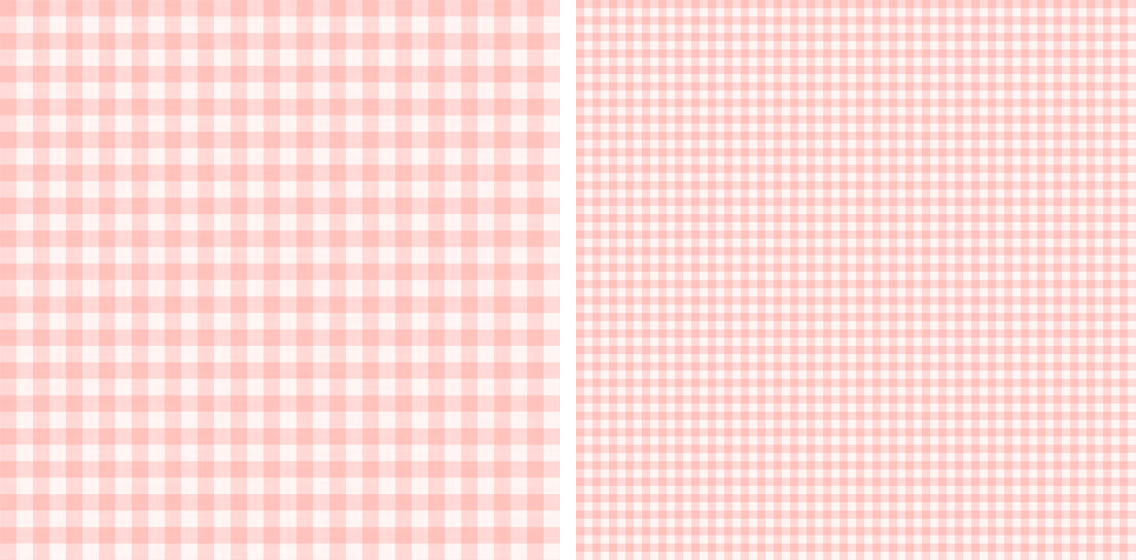
Left: one tile. Right: repeated 2 by 2.
A three.js fragment shader for this pattern:

```glsl
varying vec2 vUv;

const float REPEATS = 17.0;
const float THREADS = 12.0;       // threads per repeat
const float EDGE_SOFTNESS = 0.025; // in repeats
const float THREAD_CONTRAST = 0.012;

const vec3 CREAM = vec3(1.0, 0.96, 0.95);
const vec3 BLUSH = vec3(1.0, 0.85, 0.84);
const vec3 ROSE = vec3(1.0, 0.76, 0.74);

float hash(vec2 p) {
  vec3 q = fract(vec3(p.xyx) * 0.1031);
  q += dot(q, q.yzx + 33.33);
  return fract((q.x + q.y) * q.z);
}

// Value noise that wraps after a whole number of cells
float wrappedNoise(vec2 p, vec2 cells) {
  vec2 i = floor(p);
  vec2 f = smoothstep(0.0, 1.0, fract(p));
  vec2 low = mod(i, cells);
  vec2 high = mod(i + 1.0, cells);
  float bottom = mix(hash(low), hash(vec2(high.x, low.y)), f.x);
  float top = mix(hash(vec2(low.x, high.y)), hash(high), f.x);
  return mix(bottom, top, f.y);
}

// Coverage of a stripe filling half of each repeat
float stripe(float position, float center, float softness) {
  float d = abs(fract(position - center + 0.5) - 0.5);
  return 1.0 - smoothstep(0.25 - softness, 0.25 + softness, d);
}

// Streaks running along the second axis
float threads(vec2 uv, float repeats, float perRepeat) {
  vec2 cells = vec2(repeats * perRepeat, repeats);
  return wrappedNoise(uv * cells, cells) - 0.5;
}

void main() {
  // Crossing stripes
  vec2 cloth = vUv * REPEATS;
  float warp = stripe(cloth.x, 0.25, EDGE_SOFTNESS);
  float weft = stripe(cloth.y, 0.75, EDGE_SOFTNESS);
  vec3 color = mix(mix(CREAM, BLUSH, warp), mix(BLUSH, ROSE, warp), weft);

  // Faint woven grain
  float grain = threads(vUv, REPEATS, THREADS) + threads(vUv.yx, REPEATS, THREADS);
  color += vec3(0.2, 1.0, 1.0) * grain * THREAD_CONTRAST;

  gl_FragColor = vec4(clamp(color, 0.0, 1.0), 1.0);
}
```
